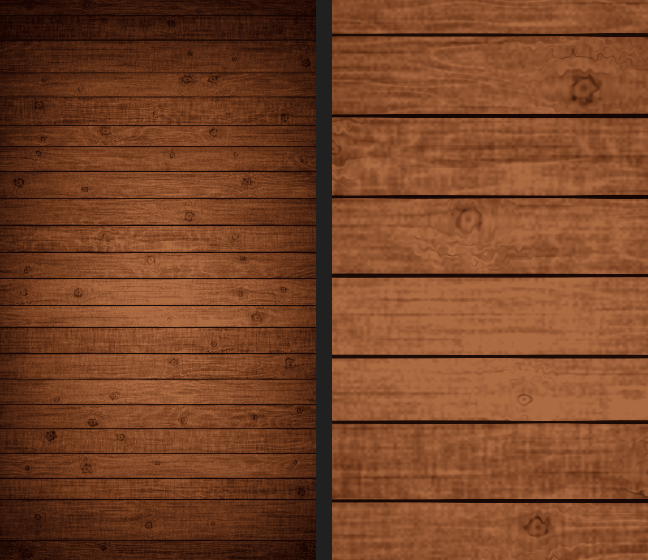
Left: the whole. Right: its middle third, enlarged.
This texture is drawn by a Shadertoy shader. Its source:

```glsl
const int BOARD_COUNT = 22;
const float HEIGHT_UNITS = 768.0;
// Board heights from the top edge down
const float BOARD_HEIGHTS[BOARD_COUNT] = float[](
    21.0, 34.0, 45.0, 33.0, 39.0, 29.0, 34.0, 37.0, 37.0, 37.0, 36.0,
    37.0, 30.0, 36.0, 35.0, 35.0, 33.0, 34.0, 34.0, 29.0, 56.0, 40.0);
const vec3 SHADOW_BROWN = vec3(0.10, 0.020, 0.006);
const vec3 MID_BROWN = vec3(0.43, 0.22, 0.105);
const vec3 LIGHT_BROWN = vec3(0.68, 0.42, 0.26);
const vec3 GAP_COLOR = vec3(0.07, 0.015, 0.008);

struct Board {
    float index, top, height, gapDistance, seam;
};

float hash(vec2 p) {
    vec3 q = fract(vec3(p.xyx) * 0.1031);
    q += dot(q, q.yzx + 33.33);
    return fract((q.x + q.y) * q.z);
}

float noise(vec2 p) {
    vec2 cell = floor(p), f = fract(p);
    f = f * f * (3.0 - 2.0 * f);
    return mix(mix(hash(cell), hash(cell + vec2(1, 0)), f.x),
               mix(hash(cell + vec2(0, 1)), hash(cell + vec2(1, 1)), f.x), f.y);
}

float fbm(vec2 p) {
    float sum = 0.0, amplitude = 0.5;
    for (int i = 0; i < 4; i++) {
        sum += amplitude * noise(p);
        p = mat2(0.98, 0.2, -0.2, 0.98) * p * 2.03 + 17.0;
        amplitude *= 0.55;
    }
    return sum;
}

// Stack the boards downward and pick the one at this depth
Board findBoard(float depth) {
    Board found = Board(0.0, 0.0, 1.0, 1.0, 0.0);
    float top = 0.0;
    for (int i = 0; i < BOARD_COUNT; i++) {
        float height = BOARD_HEIGHTS[i] / HEIGHT_UNITS;
        if (depth >= top) {
            found.index = float(i);
            found.top = top;
            found.height = height;
        }
        top += height;
        if (abs(depth - top) < found.gapDistance) {
            found.gapDistance = abs(depth - top);
            found.seam = float(i);
        }
    }
    return found;
}

// x: shade change from knots, y: displacement of the grain around them
vec2 knots(vec2 p, Board board) {
    const float spacing = 0.12;
    float column = floor(p.x / spacing);
    vec2 result = vec2(0.0);
    for (int i = -1; i <= 1; i++) {
        vec2 id = vec2(column + float(i) + 20.0, board.index * 3.0 + 5.0);
        float present = step(0.38, hash(id + 51.0));
        float radius = mix(0.003, 0.008, pow(hash(id + 7.0), 1.6));
        vec2 center = vec2((column + float(i) + 0.15 + 0.7 * hash(id)) * spacing,
                           board.top + board.height * mix(0.2, 0.8, hash(id + 31.0)));
        vec2 q = p - center;
        float wobble = 0.65 + 0.7 * noise(q * 300.0 + id * 9.0);
        float r = length(q * vec2(0.9, 1.0)) / (radius * wobble);
        float rim = exp(-18.0 * (r - 0.85) * (r - 0.85)) * (0.4 + noise(q * 350.0 + id));
        float core = exp(-14.0 * r * r);
        float halo = exp(-0.3 * r * r);
        result.x -= present * (0.32 * rim + 0.32 * core + 0.07 * halo);
        result.y -= present * q.y * 0.85 * exp(-0.12 * r * r);
    }
    return result;
}

// Long fibres, dark cracks, thin ring contours, upright saw marks and pores
float woodGrain(vec2 p, float board) {
    vec2 q = p + vec2(board * 3.7, board * 1.3);
    float fibres = noise(q * vec2(14.0, 420.0)) + 0.8 * noise(q * vec2(60.0, 560.0)) - 0.9;
    float cracks = smoothstep(0.68, 0.9, noise(q * vec2(16.0, 340.0) + 40.0));
    float contour = noise(q * vec2(5.0, 34.0)) + 0.15 * noise(q * vec2(30.0, 120.0));
    float line = pow(0.5 + 0.5 * sin(contour * 60.0), 3.0) - 0.31;
    line *= smoothstep(0.35, 0.75, noise(q * vec2(5.0, 22.0)));
    float sawn = smoothstep(0.4, 0.9, hash(vec2(board, 63.0)));
    float saw = noise(q * vec2(430.0, 80.0)) - 0.5;
    float pores = noise(q * vec2(500.0, 530.0)) - 0.5;
    return 0.17 * fibres - 0.13 * cracks + 0.15 * line
         + mix(0.05, 0.20, sawn) * saw + 0.19 * pores;
}

vec3 woodColor(float tone) {
    vec3 lower = mix(SHADOW_BROWN, MID_BROWN, clamp(tone * 2.0, 0.0, 1.0));
    return mix(lower, LIGHT_BROWN, clamp(tone * 2.0 - 1.0, 0.0, 1.0));
}

void mainImage(out vec4 fragColor, in vec2 fragCoord) {
    vec2 uv = fragCoord / iResolution.xy;
    float pixel = 1.0 / iResolution.y;
    vec2 p = vec2(uv.x * iResolution.x * pixel, 1.0 - uv.y);
    Board board = findBoard(p.y);

    // Light falls off from slightly below the middle
    vec2 fromCenter = (uv - vec2(0.52, 0.47)) * 2.0;
    vec2 falloff = 1.0 - vec2(0.62, 0.77) * fromCenter * fromCenter;
    float tone = 0.92 * falloff.x * falloff.y;

    // Board surface
    vec2 knot = knots(p, board);
    float surface = woodGrain(p + vec2(0.0, knot.y), board.index) + knot.x;
    surface += 0.20 * (hash(vec2(board.index, 11.0)) - 0.5);
    surface += 0.24 * (fbm(p * vec2(7.0, 38.0) + board.index * 5.0) - 0.5);
    surface -= 0.10 * exp(-board.gapDistance / 0.002);
    float light = mix(0.45, 1.0, clamp(tone * 1.3, 0.0, 1.0));
    vec3 color = woodColor(tone - 0.015 + surface * light);

    // Thin gaps, uneven in width and darkness
    float tightness = hash(vec2(board.seam, 29.0));
    float halfGap = mix(0.0011, 0.0006, tightness);
    halfGap *= 0.7 + 0.6 * noise(vec2(p.x * 25.0, board.seam * 7.0));
    float gap = 1.0 - smoothstep(halfGap - 0.5 * pixel, halfGap + 0.5 * pixel, board.gapDistance);
    fragColor = vec4(mix(color, GAP_COLOR, mix(0.97, 0.8, tightness) * gap), 1.0);
}
```
